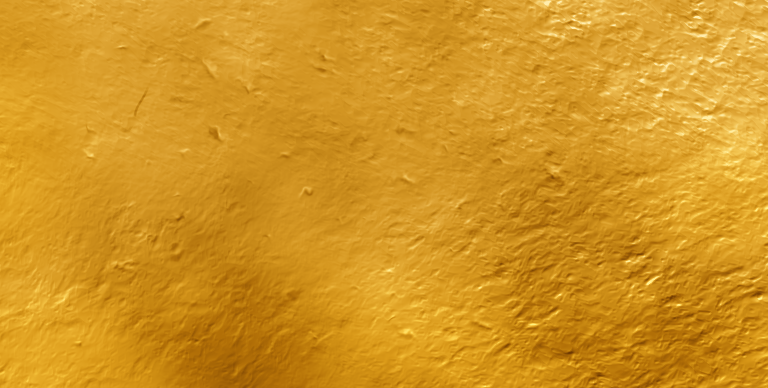
Give the GLSL for this texture, as a Shadertoy shader.

```glsl
// Draws a sheet of hammered gold foil with fine directional grain, creases and soft reflections.

const vec3 UMBER  = vec3(0.42, 0.22, 0.01);
const vec3 BRONZE = vec3(0.68, 0.43, 0.04);
const vec3 OCHRE  = vec3(0.76, 0.52, 0.09);
const vec3 GOLD   = vec3(0.83, 0.59, 0.14);
const vec3 HONEY  = vec3(0.88, 0.66, 0.23);
const vec3 STRAW  = vec3(0.94, 0.76, 0.35);
const vec3 GLINT  = vec3(1.00, 0.93, 0.68);
const vec3 WARM_TINT = vec3(1.03, 1.02, 0.68);

const vec2  LIGHT = vec2(-0.5, 0.86);  // direction towards the light
const float RELIEF_STEP = 0.0026;      // half distance of the slope sample
const float GRAIN_SCALE = 36.0;        // coarsest grains per canvas height
const float GRAIN_STRETCH = 0.66;      // frequency along the grain
const float FOLD_SHARPNESS = 0.45;     // share of sharp ridges in the grain
const float SMOOTH_GAIN = 0.34;        // relief of the calm foil
const float ROUGH_GAIN = 0.62;         // extra relief of the rough foil
const float BROAD_GAIN = 1.35;         // strength of the reflections
const int   CREASES = 80;

float hash(vec2 p) {
    vec3 q = fract(vec3(p.xyx) * 0.1031);
    q += dot(q, q.yzx + 33.33);
    return fract((q.x + q.y) * q.z);
}

float noise(vec2 p) {
    vec2 cell = floor(p), f = fract(p);
    f = f * f * (3.0 - 2.0 * f);
    return mix(mix(hash(cell), hash(cell + vec2(1, 0)), f.x),
               mix(hash(cell + vec2(0, 1)), hash(cell + vec2(1, 1)), f.x), f.y);
}

vec2 rotate(vec2 p, float angle) {
    float c = cos(angle), s = sin(angle);
    return vec2(c * p.x + s * p.y, c * p.y - s * p.x);
}

// Three octaves of partly ridged noise, stretched along the given angle
float grain(vec2 p, float angle) {
    vec2 q = rotate(p, angle) * vec2(GRAIN_STRETCH, 1.0) * GRAIN_SCALE + 90.0;
    float height = 0.0, amplitude = 1.0;
    for (int i = 0; i < 3; i++) {
        float n = noise(q);
        height += amplitude * mix(n, 1.0 - abs(2.0 * n - 1.0), FOLD_SHARPNESS);
        q = rotate(q, 0.5) * 1.9 + 17.3;
        amplitude *= 0.6;
    }
    return height;
}

// Foil height: the grain turns from region to region
float foilHeight(vec2 p) {
    vec2 warp = vec2(noise(p * 13.0 + 31.0), noise(p * 13.0 + 83.0)) - 0.5;
    vec2 q = p + 0.016 * warp;
    float right = smoothstep(0.5, 1.1, p.x);
    float upper = smoothstep(0.35, 0.75, p.y);
    float lower = mix(grain(q, 0.8), grain(q + 5.0, 0.3), right);
    return mix(lower, grain(q + 9.0, -0.45), upper) + 0.8 * noise(p * 15.0 + 7.0);
}

float glow(vec2 p, vec2 centre, vec2 radius) {
    vec2 d = (p - centre) / radius;
    return exp(-dot(d, d));
}

// Broad reflections across the sheet
float reflections(vec2 p) {
    float tone = 0.12 * (noise(p * 3.2 + 11.0) - 0.5) + 0.14 * (noise(p * 8.0 + 47.0) - 0.5);
    tone -= 0.21 * glow(p, vec2(0.64, 0.08), vec2(0.32, 0.26));
    tone -= 0.08 * glow(p, vec2(0.40, 0.38), vec2(0.32, 0.16));
    tone -= 0.12 * glow(p, vec2(1.40, 0.25), vec2(0.28, 0.30));
    tone -= 0.12 * glow(p, vec2(1.78, 0.08), vec2(0.25, 0.18));
    tone += 0.08 * glow(p, vec2(1.05, 0.20), vec2(0.22, 0.25));
    tone += 0.24 * glow(p, vec2(1.98, 0.60), vec2(0.28, 0.25));
    tone += 0.10 * glow(p, vec2(1.70, 0.95), vec2(0.45, 0.35));
    tone += 0.09 * glow(p, vec2(0.25, 0.95), vec2(0.55, 0.35));
    tone += 0.10 * glow(p, vec2(0.0, 0.05), vec2(0.22, 0.30));
    return 0.545 + BROAD_GAIN * tone;
}

// Small ragged folds with a lit upper and a shaded lower side
float creases(vec2 p) {
    float tone = 0.0;
    vec2 wobble = 0.016 * (vec2(noise(p * 70.0), noise(p * 70.0 + 71.0)) - 0.5);
    for (int i = 0; i < CREASES; i++) {
        float id = float(i) + 1.0;
        vec2 centre = vec2(0.2 + 1.25 * hash(vec2(id, 3.0)), 0.1 + 0.87 * hash(vec2(id, 7.0)));
        float size = hash(vec2(id, 13.0));
        vec2 q = rotate(p - centre + wobble, 1.5 * hash(vec2(id, 19.0)) - 0.85);
        float span = mix(0.010, 0.034, size * size);
        float y = q.y / mix(0.005, 0.009, size);
        tone += mix(0.2, 0.75, hash(vec2(id, 29.0))) * y * exp(-y * y - q.x * q.x / (span * span));
    }
    return tone * smoothstep(0.15, 0.6, noise(p * 60.0 + 23.0));
}

// Thin broken scratch in the calm upper left
float scratch(vec2 p) {
    vec2 q = rotate(p - vec2(0.36, 0.73), 1.16);
    float line = 1.0 - smoothstep(0.001, 0.005, abs(q.y + 0.008 * (noise(p * 25.0) - 0.5)));
    float ends = 1.0 - smoothstep(0.06, 0.10, abs(q.x));
    return line * ends * smoothstep(0.3, 0.6, noise(q * 45.0 + 20.0));
}

vec3 goldRamp(float tone) {
    vec3 c = mix(UMBER, BRONZE, smoothstep(0.0, 0.25, tone));
    c = mix(c, OCHRE, clamp((tone - 0.25) / 0.15, 0.0, 1.0));
    c = mix(c, GOLD,  clamp((tone - 0.40) / 0.15, 0.0, 1.0));
    c = mix(c, HONEY, clamp((tone - 0.55) / 0.15, 0.0, 1.0));
    c = mix(c, STRAW, clamp((tone - 0.70) / 0.15, 0.0, 1.0));
    return mix(c, GLINT, clamp((tone - 0.85) / 0.25, 0.0, 1.0));
}

void mainImage(out vec4 fragColor, in vec2 fragCoord) {
    vec2 p = fragCoord / iResolution.y;

    // Relief: strong on the right, milder at the lower left, patchy between
    float rough = smoothstep(0.9, 1.6, p.x + 0.15 * noise(p * 5.0));
    float patches = smoothstep(0.4, 0.8, noise(p * 9.0 + 40.0));
    rough += (0.12 * (1.0 - smoothstep(0.3, 0.65, p.y)) + 0.3 * patches) * (1.0 - rough);
    float sparse = mix(0.6, 1.4, noise(p * 24.0 + 61.0));
    vec2 offset = LIGHT * RELIEF_STEP;
    float slope = foilHeight(p - offset) - foilHeight(p + offset);
    float relief = slope * sparse * (SMOOTH_GAIN + ROUGH_GAIN * rough);
    relief += 0.7 * rough * max(relief, 0.0) * max(relief, 0.0);

    float tone = reflections(p) + relief + creases(p) - 0.25 * scratch(p);
    vec3 color = goldRamp(max(tone, 0.12 + 0.4 * tone));

    // Warmer metal towards the bottom and both side edges
    float warm = 1.0 - smoothstep(0.05, 0.5, p.y);
    warm = max(warm, 0.9 * glow(p, vec2(0.0, 0.55), vec2(0.22, 0.4)));
    warm = max(warm, 0.7 * glow(p, vec2(1.9, 0.45), vec2(0.35, 0.2)));
    fragColor = vec4(min(color * mix(vec3(1.0), WARM_TINT, warm), 1.0), 1.0);
}
```
